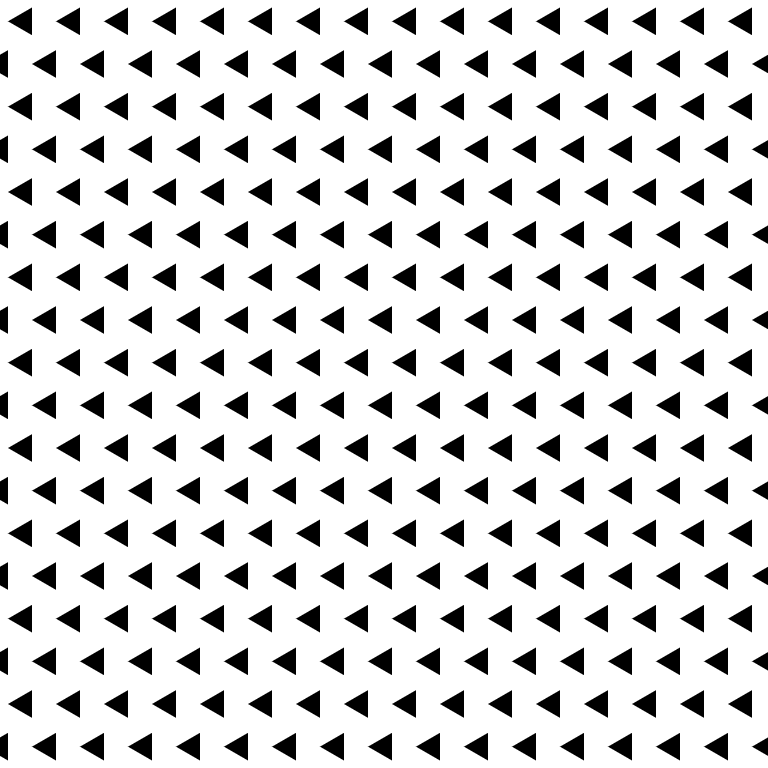
A Shadertoy shader for this pattern:

```glsl
// Black equilateral triangles pointing left on white, in staggered rows.
// The canvas is cut into cells with fract, every other row slides by half a
// cell, and one triangle distance function is drawn with box-smoothed edges.

#define COLUMNS 16.0
#define ROWS 18.0            // even, so the stagger wraps vertically
#define ROW_SHIFT 0.5        // stagger, in cell widths
#define TIP_X (1.0 / 6.0)    // left tip, in cell widths
#define BASE_X (2.0 / 3.0)   // right upright side, in cell widths
#define INK vec3(0.0)
#define PAPER vec3(1.0)

// Signed distance bound to an equilateral triangle with its tip at the left
float leftTriangle(vec2 p, float tipX, float baseX) {
    const vec2 slantNormal = vec2(-0.5, 0.8660254);
    float slant = dot(vec2(p.x - tipX, abs(p.y)), slantNormal);
    return max(slant, p.x - baseX);
}

void mainImage(out vec4 fragColor, in vec2 fragCoord) {
    vec2 cellCount = vec2(COLUMNS, ROWS);
    vec2 grid = fragCoord / iResolution.xy * cellCount;

    // Staggered cells: the bottom row and every second one above it slide
    float isShifted = 1.0 - mod(floor(grid.y), 2.0);
    grid.x -= ROW_SHIFT * isShifted;

    // Position in the cell, back in canvas units, y centred on the row
    vec2 local = (fract(grid) - vec2(0.0, 0.5)) / cellCount;

    // One pixel wide linear edge
    float dist = leftTriangle(local, TIP_X / COLUMNS, BASE_X / COLUMNS);
    float pixel = 1.0 / min(iResolution.x, iResolution.y);
    float coverage = clamp(0.5 - dist / pixel, 0.0, 1.0);

    fragColor = vec4(mix(PAPER, INK, coverage), 1.0);
}
```
